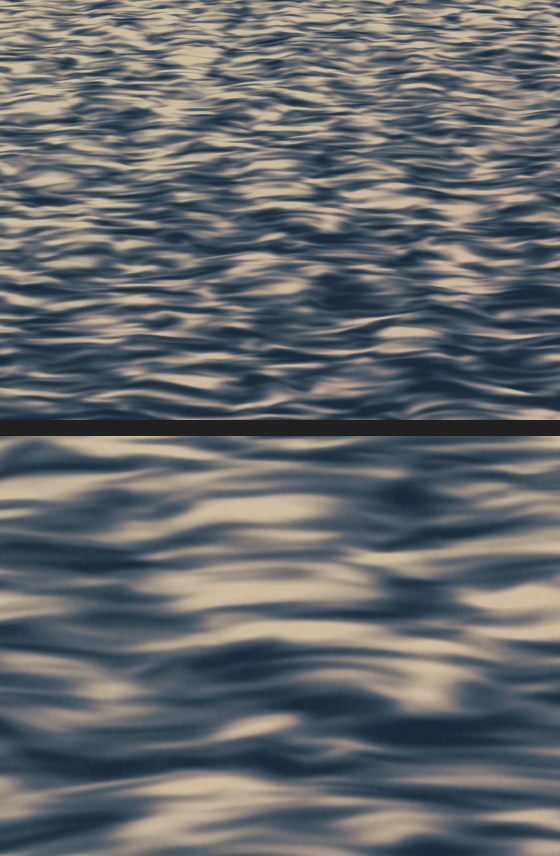
Top, the full canvas; bottom, a detail of the centre.
This texture is drawn by a Shadertoy shader. Its source:

```glsl
// Rippled water at dusk, seen at a low angle: pale sky streaks on slate blue.
// Sheared, stretched gradient noise in a receding plane gives the wave slopes;
// a logistic curve evens out their spread before a colour ramp is applied.

const float RECEDE = 0.60;                  // shrinking of waves towards the top
const vec2 SWELL_FREQ  = vec2(2.0, 9.0);
const vec2 WAVE_FREQ   = vec2(5.0, 36.0);
const vec2 RIPPLE_FREQ = vec2(8.5, 60.0);
const vec2 FINE_FREQ   = vec2(16.0, 88.0);
const float WARP = 0.030;                   // bending of the streaks
const float CONTRAST = 2.75;
const float SKY_GAIN = 1.30;                // brightening from bottom to top
const float SIDE_FALL = 0.30;               // darkening from left to right
const float GRAIN = 0.016;
const vec3 YELLOW_TINT = vec3(1.00, 1.01, 0.98);
const vec3 PINK_TINT   = vec3(1.01, 0.97, 0.97);

const vec3 RAMP[6] = vec3[6](
    vec3(0.11, 0.17, 0.23), vec3(0.22, 0.29, 0.34), vec3(0.34, 0.38, 0.42),
    vec3(0.49, 0.48, 0.48), vec3(0.65, 0.61, 0.56), vec3(0.80, 0.735, 0.64));
const float STOPS[6] = float[6](0.035, 0.22, 0.45, 0.65, 0.815, 0.945);

// Unit gradient at a lattice point
vec2 gradientAt(vec2 cell) {
    vec3 h = fract(cell.xyx * vec3(0.1031, 0.1030, 0.0973));
    h += dot(h, h.yzx + 33.33);
    float angle = 6.28319 * fract((h.x + h.y) * h.z);
    return vec2(cos(angle), sin(angle));
}

float gradientNoise(vec2 p) {
    vec2 i = floor(p), f = p - i;
    vec2 u = f * f * f * (f * (f * 6.0 - 15.0) + 10.0);
    vec2 e = vec2(0.0, 1.0);
    float a = dot(gradientAt(i), f);
    float b = dot(gradientAt(i + e.yx), f - e.yx);
    float c = dot(gradientAt(i + e.xy), f - e.xy);
    float d = dot(gradientAt(i + e.yy), f - e.yy);
    return mix(mix(a, b, u.x), mix(c, d, u.x), u.y);
}

// Noise whose streaks are tilted by a shear
float streaks(vec2 p, vec2 freq, float tilt, float seed) {
    p.y += tilt * p.x;
    return gradientNoise(p * freq + seed);
}

// Wave slope on the water plane
float waveSlope(vec2 p) {
    p.y += WARP * gradientNoise(p * vec2(3.2, 8.0) + 11.3);
    p.x += 0.09 * gradientNoise(p * vec2(4.0, 20.0) + 47.1);
    p.y += 0.30 * WARP * gradientNoise(p * vec2(11.0, 26.0) + 71.9);
    float slope = 0.36 * streaks(p, SWELL_FREQ, -0.04, 5.2);
    slope += 1.00 * streaks(p, WAVE_FREQ, 0.035, 23.7);
    slope += 0.62 * streaks(p, RIPPLE_FREQ, -0.035, 61.4);
    slope += 0.24 * streaks(p, FINE_FREQ, 0.015, 88.6);
    return slope;
}

vec3 waterColor(float tone) {
    vec3 color = RAMP[0];
    for (int k = 1; k < 6; k++) {
        float t = clamp((tone - STOPS[k - 1]) / (STOPS[k] - STOPS[k - 1]), 0.0, 1.0);
        color = mix(color, RAMP[k], t);
    }
    return color;
}

void mainImage(out vec4 fragColor, in vec2 fragCoord) {
    vec2 uv = fragCoord / iResolution.xy;
    float aspect = iResolution.x / iResolution.y;

    // Receding plane: steps shrink evenly in both directions
    float scale = 1.0 - RECEDE * uv.y;
    vec2 plane = vec2((uv.x - 0.5) * aspect / scale, -log(scale) / RECEDE) + 20.0;

    // Near water has sparse, strong glints; far water is mostly sky
    float slope = CONTRAST * waveSlope(plane);
    slope += 0.35 * (1.0 - uv.y) * max(slope, 0.0);
    float light = SKY_GAIN * (uv.y - 0.56) - SIDE_FALL * (uv.x - 0.5);
    float tone = 1.0 / (1.0 + exp(-1.7 * (slope + light)));

    // Sky tint: yellow at upper left, pink towards lower right
    vec3 color = waterColor(tone);
    float pink = smoothstep(-0.5, 0.8, uv.x - uv.y);
    color *= mix(vec3(1.0), mix(YELLOW_TINT, PINK_TINT, pink), smoothstep(0.4, 0.8, tone));

    // Warm fringe along the streak edges and faint grain
    float edge = smoothstep(0.45, 0.65, tone) * smoothstep(0.9, 0.7, tone);
    color += edge * vec3(0.015, 0.0, -0.005);
    color += GRAIN * gradientNoise(uv * vec2(aspect, 1.0) * 190.0);

    fragColor = vec4(clamp(color, 0.0, 1.0), 1.0);
}
```
